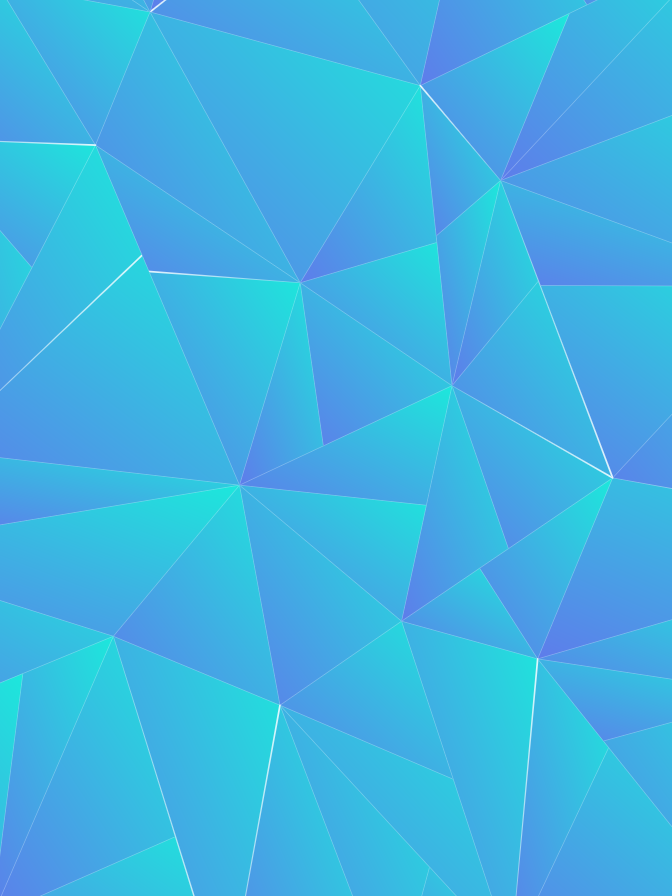
Write a Shadertoy shader that draws this background.

```glsl
// Low-poly mosaic: a rotated, jittered lattice is cut into triangles, many halved again.
// Each facet carries a violet-to-turquoise ramp across its own bounding box,
// and pale hairlines, a few of them tapering and brighter, trace the seams.

const float CELL = 0.33;        // lattice spacing, in canvas widths
const float JITTER = 0.31;      // vertex displacement, in cells
const float TILT = -0.42;       // lattice rotation, in radians
const float SPLIT_SHARE = 0.68; // share of triangles cut in two
const vec3 VIOLET = vec3(0.37, 0.485, 0.92);
const vec3 TURQUOISE = vec3(0.11, 0.91, 0.86);

vec2 hash22(vec2 p) {
    vec3 q = fract(p.xyx * vec3(0.1031, 0.1030, 0.0973));
    q += dot(q, q.yzx + 33.33);
    return fract((q.xx + q.yz) * q.zy);
}

float cross2(vec2 a, vec2 b) { return a.x * b.y - a.y * b.x; }

mat2 rotation(float angle) {
    float c = cos(angle), s = sin(angle);
    return mat2(c, s, -s, c);
}

// Canvas position of a lattice vertex
vec2 vertexAt(vec2 id, mat2 turn) {
    vec2 offset = JITTER * (2.0 * hash22(id + 71.0) - 1.0);
    return turn * (id + offset) * CELL;
}

// Signed distance to the line a-b, positive on its left
float sideDistance(vec2 p, vec2 a, vec2 b) {
    return cross2(b - a, p - a) / max(length(b - a), 1e-5);
}

float coverage(float d, float px) { return clamp(d / px + 0.5, 0.0, 1.0); }

// Opacity of the hairline on segment a-b
float seam(vec2 p, vec2 a, vec2 b, float px) {
    vec2 start = a.x < b.x ? a : b;
    vec2 along = (a.x < b.x ? b : a) - start;
    float t = clamp(dot(p - start, along) / max(dot(along, along), 1e-6), 0.0, 1.0);
    float d = length(p - start - along * t);
    vec2 rnd = hash22((a + b) * 91.7 + 400.0);
    float glint = step(0.84, rnd.x) * (rnd.y < 0.5 ? t : 1.0 - t);
    return coverage(0.0005 + 0.0008 * glint - d, px) * (0.32 + 0.6 * glint);
}

// Diagonal ramp over the bounding box of a triangle
vec3 facetColor(vec2 p, vec2 a, vec2 b, vec2 c) {
    vec2 low = min(a, min(b, c));
    vec2 high = max(a, max(b, c));
    vec2 uv = (p - low) / max(high - low, vec2(1e-4));
    return mix(VIOLET, TURQUOISE, clamp(0.5 * (uv.x + uv.y), 0.0, 1.0));
}

// Adds one counter-clockwise triangle: weighted colour in sum, strongest seam in line
void addTriangle(vec2 p, vec2 a, vec2 b, vec2 c, float px, inout vec4 sum, inout float line) {
    float inside = min(sideDistance(p, a, b), min(sideDistance(p, b, c), sideDistance(p, c, a)));
    if (inside < -4.0 * px) return;

    line = max(line, max(seam(p, a, b, px), max(seam(p, b, c, px), seam(p, c, a, px))));
    float weight = coverage(inside, px);
    vec2 rnd = hash22((a + b + c) * 53.3 + 200.0);
    vec3 col = facetColor(p, a, b, c);

    if (rnd.x < SPLIT_SHARE) {
        // Turn the corners until b-c is the longest side, then cut it from a
        float ab = distance(a, b), bc = distance(b, c), ca = distance(c, a);
        vec2 a0 = a, b0 = b, c0 = c;
        if (ab > bc && ab > ca) { a = c0; b = a0; c = b0; }
        else if (ca > bc) { a = b0; b = c0; c = a0; }
        vec2 m = mix(b, c, mix(0.3, 0.7, rnd.y));
        float left = coverage(sideDistance(p, a, m), px);
        col = mix(facetColor(p, a, b, m), facetColor(p, a, m, c), left);
        line = max(line, weight * seam(p, a, m, px));
    }
    sum += vec4(col, 1.0) * weight;
}

// Smaller of the two triangle areas when a quad is cut along a-c
float cutQuality(vec2 a, vec2 b, vec2 c, vec2 d) {
    return min(cross2(b - a, c - a), cross2(c - a, d - a));
}

void mainImage(out vec4 fragColor, in vec2 fragCoord) {
    float px = 1.0 / iResolution.x;
    vec2 p = fragCoord * px;
    mat2 turn = rotation(TILT);
    vec2 home = floor(p * turn / CELL);

    vec4 sum = vec4(0.0);
    float line = 0.0;
    for (int j = -1; j <= 1; j++)
    for (int i = -1; i <= 1; i++) {
        vec2 id = home + vec2(i, j);
        vec2 a = vertexAt(id, turn);
        vec2 b = vertexAt(id + vec2(1, 0), turn);
        vec2 c = vertexAt(id + vec2(1, 1), turn);
        vec2 d = vertexAt(id + vec2(0, 1), turn);

        // Pick a valid diagonal, with some chance in the choice
        vec2 bias = 0.5 + hash22(id + 19.0);
        if (cutQuality(a, b, c, d) * bias.x > cutQuality(b, c, d, a) * bias.y) {
            addTriangle(p, a, b, c, px, sum, line);
            addTriangle(p, a, c, d, px, sum, line);
        } else {
            addTriangle(p, b, c, d, px, sum, line);
            addTriangle(p, b, d, a, px, sum, line);
        }
    }

    vec3 col = sum.rgb / max(sum.a, 1e-4);
    fragColor = vec4(mix(col, vec3(0.93, 0.98, 1.0), line), 1.0);
}
```
